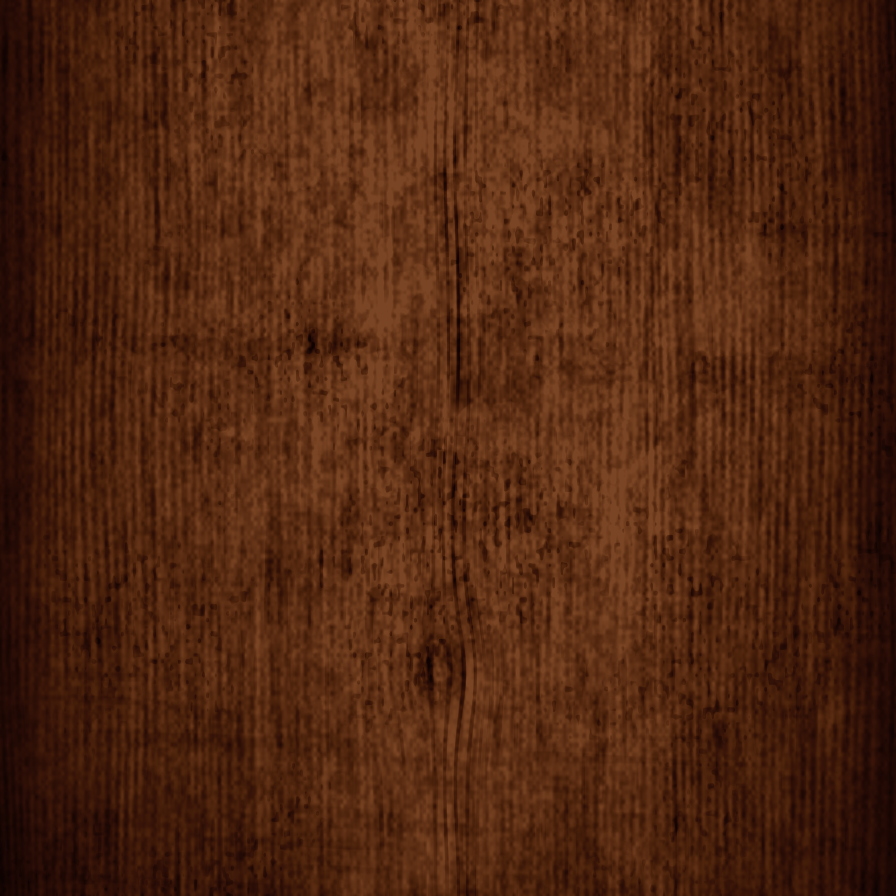
Write a WebGL 1 fragment shader that draws this texture.

```glsl
precision highp float;
// Aged dark brown plank: fine upright grain bent around one small knot,
// worn by rough-edged stains, cross bands, pits and fibre, and shaded
// towards the borders. One tone value is built up, then coloured by a ramp.

uniform vec2 u_resolution;

#define BASE_TONE 0.458
#define RIB_COUNT 92.0
#define RIB_DEPTH 0.055
#define SEAM_X 0.510
#define SEAM_DEPTH 0.150
#define STAIN_DEPTH 0.075
#define BAND_DEPTH 0.060
#define PIT_DEPTH 0.120
#define CRACK_DEPTH 0.090
#define FIBRE_DEPTH 0.200
#define SHADE 0.66
#define KNOT vec2(0.490, 0.252)

float hash(vec2 cell) {
  vec3 q = fract(vec3(cell.xyx) * 0.1031);
  q += dot(q, q.yzx + 33.33);
  return fract((q.x + q.y) * q.z);
}

float noise(vec2 p) {
  vec2 i = floor(p), f = fract(p);
  f = f * f * (3.0 - 2.0 * f);
  return mix(mix(hash(i), hash(i + vec2(1.0, 0.0)), f.x),
             mix(hash(i + vec2(0.0, 1.0)), hash(i + 1.0), f.x), f.y);
}

float fbm(vec2 p) {
  float sum = 0.0, weight = 0.5;
  for (int i = 0; i < 5; i++) {
    sum += weight * noise(p);
    p = mat2(1.6, 1.2, -1.2, 1.6) * p + 17.3;
    weight *= 0.5;
  }
  return sum / 0.97;
}

// Ragged oval: 1 inside, 0 outside
float oval(vec2 p, vec2 centre, vec2 radius, float ragged) {
  return 1.0 - smoothstep(0.7, 1.1, length((p - centre) / radius) + ragged);
}

// Tone (about 0.05 to 0.5) to brown
vec3 woodColour(float tone) {
  vec3 deep = vec3(0.06, 0.012, 0.008), umber = vec3(0.14, 0.04, 0.02);
  vec3 dark = vec3(0.22, 0.08, 0.03), mid = vec3(0.29, 0.13, 0.04);
  vec3 warm = vec3(0.37, 0.185, 0.080), pale = vec3(0.46, 0.255, 0.13);
  vec3 c = mix(deep, umber, clamp((tone - 0.06) / 0.08, 0.0, 1.0));
  c = mix(c, dark, clamp((tone - 0.14) / 0.08, 0.0, 1.0));
  c = mix(c, mid, clamp((tone - 0.22) / 0.07, 0.0, 1.0));
  c = mix(c, warm, clamp((tone - 0.29) / 0.08, 0.0, 1.0));
  return mix(c, pale, clamp((tone - 0.37) / 0.09, 0.0, 1.2));
}

void main() {
  vec2 p = gl_FragCoord.xy / u_resolution;
  float rough = fbm(p * 60.0) - 0.5;
  float tone = BASE_TONE;

  // Grain coordinate, spread apart around the knot
  vec2 k = p - KNOT;
  vec2 kn = k * vec2(18.0, 13.0);
  float x = p.x - 0.5 * k.x * exp(-dot(kn, kn));
  x += 0.007 * (noise(vec2(p.x * 9.0, p.y * 4.0)) - 0.5);

  // Fine ribs, clearer towards the sides, with thin broken cracks
  float phase = RIB_COUNT * x + 1.3 * noise(vec2(x * 24.0, p.y * 1.5));
  float ribMask = mix(0.35, 1.0, smoothstep(0.08, 0.34, abs(p.x - 0.45)));
  ribMask *= 0.4 + 1.2 * noise(p * vec2(30.0, 22.0));
  tone += RIB_DEPTH * ribMask * sin(6.2832 * phase);
  tone += 0.120 * (noise(vec2(x * 190.0, p.y * 12.0)) - 0.5);
  tone += 0.060 * (noise(vec2(x * 42.0, p.y * 2.0)) - 0.5);
  float cracks = smoothstep(0.64, 0.84, noise(vec2(x * 150.0, p.y * 16.0 + 5.0)));
  tone -= CRACK_DEPTH * cracks * (0.2 + 1.0 * noise(p * vec2(40.0, 70.0)));

  // Dark grain bundle down the middle
  float s = x - SEAM_X + 0.008 * (noise(vec2(2.0, p.y * 5.0)) - 0.5);
  float bundle = exp(-s * s / 0.0008);
  float strands = smoothstep(0.2, 0.9, sin(s * 560.0 + 2.0 * noise(vec2(s * 50.0, p.y * 7.0))));
  float broken = 0.25 + 1.1 * noise(vec2(x * 70.0, p.y * 24.0));
  tone -= SEAM_DEPTH * bundle * strands * broken;
  tone -= 0.11 * exp(-pow((s - 0.003) / 0.003, 2.0)) * smoothstep(0.28, 0.42, p.y) * broken;

  // Knot with faint rings
  float knotDist = length(k / vec2(0.027, 0.039)) + rough * 0.5;
  float knot = 1.0 - smoothstep(0.75, 1.08, knotDist);
  tone -= knot * (0.085 + 0.035 * sin(knotDist * 16.0));
  tone -= 0.06 * exp(-pow((knotDist - 1.0) / 0.14, 2.0));

  // Large and small stains with crisp gritty edges
  float large = smoothstep(0.47, 0.57, fbm(p * 5.0 + 3.7) + rough * 0.40);
  float small = smoothstep(0.51, 0.59, fbm(p * 19.0 + 31.0) + rough * 0.35);
  small *= 1.0 - 0.8 * smoothstep(0.20, 0.50, length((p - vec2(0.5, 0.65)) * vec2(0.9, 1.0)));
  float stain = max(large * 0.65, small * 0.85);
  stain = max(stain, oval(p, vec2(0.805, 0.815), vec2(0.032, 0.060), rough * 0.9));
  stain = max(stain, oval(p, vec2(0.745, 0.855), vec2(0.032, 0.095), rough * 1.5));
  stain = max(stain, 0.7 * oval(p, vec2(0.66, 0.900), vec2(0.110, 0.030), rough * 2.0));
  stain = max(stain, 0.7 * oval(p, vec2(0.855, 0.950), vec2(0.032, 0.022), rough));
  tone -= STAIN_DEPTH * stain;

  // Cross bands and thin scuffs
  float leftBand = oval(p, vec2(0.29, 0.613), vec2(0.21, 0.015), rough * 2.4);
  float rightBand = oval(p, vec2(0.80, 0.587), vec2(0.19, 0.019), rough * 2.4);
  float upperBand = oval(p, vec2(0.92, 0.738), vec2(0.10, 0.011), rough * 2.4);
  tone -= BAND_DEPTH * max(max(leftBand, rightBand), upperBand * 0.7);
  float scuffs = smoothstep(0.66, 0.86, noise(vec2(p.x * 8.0, p.y * 80.0 + p.x * 4.0)));
  tone -= 0.040 * scuffs * (1.0 - smoothstep(0.25, 0.60, p.y));

  // Pits, mottling and fine fibre
  float pits = smoothstep(0.66, 0.86, noise(p * vec2(220.0, 130.0) + 7.0));
  tone -= PIT_DEPTH * pits * smoothstep(0.38, 0.66, fbm(p * 9.0 + 12.0));
  tone += 0.10 * (fbm(p * vec2(34.0, 20.0) + 50.0) - 0.5);
  float fibre = 0.65 * noise(p * vec2(270.0, 190.0)) + 0.35 * noise(p * vec2(140.0, 100.0) + 9.0);
  tone += FIBRE_DEPTH * (fibre - 0.5);

  // Shading towards the borders, deepest at the sides and lower corners
  vec2 d = (p - vec2(0.52, 0.62)) * vec2(1.9, 1.2);
  float shade = exp(-SHADE * pow(dot(d, d), 1.3));
  shade *= mix(0.62, 1.0, smoothstep(-0.01, 0.07, min(p.x, 1.0 - p.x)));
  gl_FragColor = vec4(woodColour(max(tone, 0.06) * shade), 1.0);
}
```
